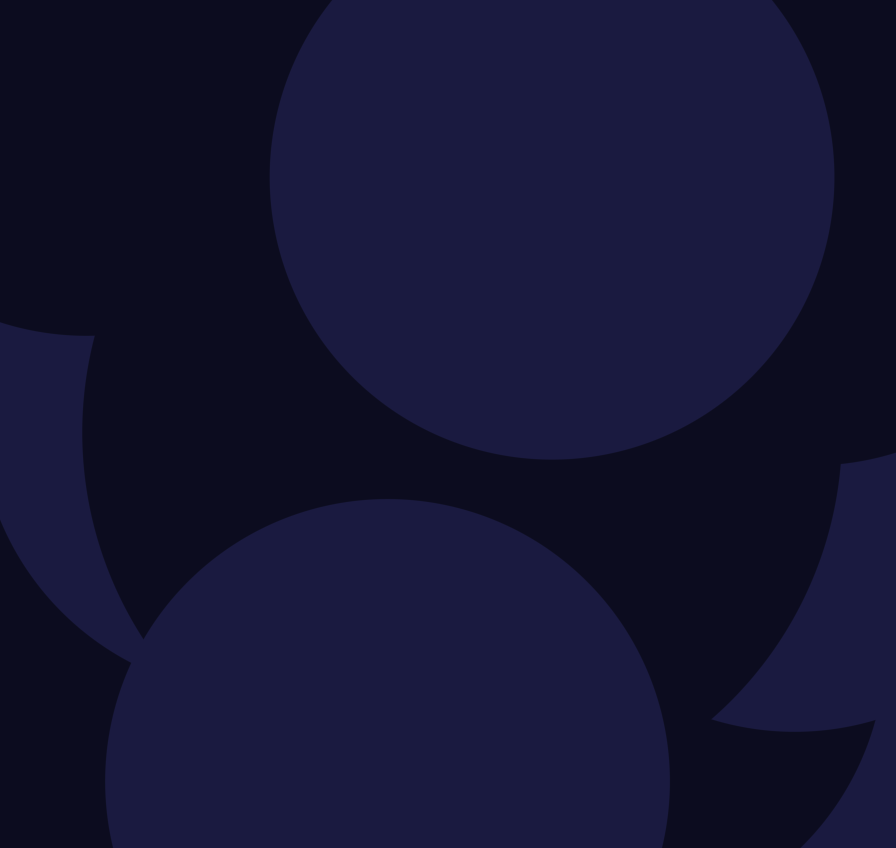
Give the GLSL for this background, as a Shadertoy shader.

```glsl
// Overlapping flat discs in midnight blue and near-black navy.

// Coverage of a disc with an edge one pixel soft.
float disc(vec2 p, vec2 center, float radius) {
    float soft = 0.75 / iResolution.y;
    return 1.0 - smoothstep(-soft, soft, length(p - center) - radius);
}

void mainImage(out vec4 fragColor, in vec2 fragCoord) {
    vec2 p = fragCoord / iResolution.y;
    vec3 navy = vec3(0.048, 0.049, 0.122);
    vec3 midnight = vec3(0.102, 0.102, 0.251);

    // Discs from back to front: center, radius, tone (0 navy, 1 midnight)
    vec4 discs[9] = vec4[9](
        vec4(1.171, -0.033, 0.333, 1.0),
        vec4(0.711, 0.238, 0.333, 0.0),
        vec4(0.937, 0.470, 0.333, 1.0),
        vec4(0.308, 0.514, 0.333, 1.0),
        vec4(0.545, 0.490, 0.448, 0.0),
        vec4(0.102, 0.937, 0.333, 0.0),
        vec4(0.957, 0.784, 0.333, 0.0),
        vec4(0.651, 0.791, 0.333, 1.0),
        vec4(0.457, 0.0785, 0.333, 1.0)
    );

    // Paint each disc over those behind it
    float tone = 0.0;
    for (int i = 0; i < 9; i++) {
        vec4 d = discs[i];
        tone = mix(tone, d.w, disc(p, d.xy, d.z));
    }

    fragColor = vec4(mix(navy, midnight, tone), 1.0);
}
```
